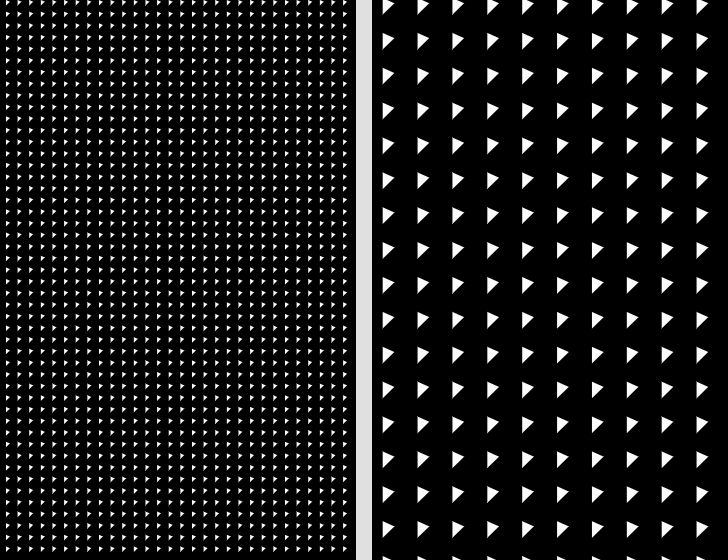
Left: the whole. Right: its middle third, enlarged.
A Shadertoy shader for this pattern:

```glsl
// A grid of small white pennant triangles on black, 30 across and 48 down.
// The canvas is folded into square cells measured from its top left corner,
// and each cell is filled from the signed distance to one triangle.

const vec2 GRID_COUNT = vec2(30.0, 48.0);
const float CELLS_PER_HEIGHT = 48.17;
const vec3 BACKGROUND = vec3(0.0);
const vec3 PENNANT = vec3(0.985);

// Squared distance to edge a-b, paired with the side of the edge p lies on
vec2 edgeDistance(vec2 p, vec2 a, vec2 b, float winding) {
    vec2 edge = b - a;
    vec2 rel = p - a;
    vec2 gap = rel - edge * clamp(dot(rel, edge) / dot(edge, edge), 0.0, 1.0);
    return vec2(dot(gap, gap), winding * (rel.x * edge.y - rel.y * edge.x));
}

// Signed distance to triangle a-b-c, negative inside
float triangleDistance(vec2 p, vec2 a, vec2 b, vec2 c) {
    vec2 ab = b - a;
    vec2 ca = a - c;
    float winding = sign(ab.x * ca.y - ab.y * ca.x);
    vec2 nearest = min(min(edgeDistance(p, a, b, winding),
                           edgeDistance(p, b, c, winding)),
                           edgeDistance(p, c, a, winding));
    return -sqrt(nearest.x) * sign(nearest.y);
}

// Upright left side with a point to the right, above mid height
float pennantDistance(vec2 p, vec2 size, float tipDrop) {
    return triangleDistance(p, vec2(0.0), vec2(size.x, tipDrop), vec2(0.0, size.y));
}

void mainImage(out vec4 fragColor, in vec2 fragCoord) {
    float pixel = CELLS_PER_HEIGHT / iResolution.y;

    // Grid coordinates, with y pointing down from the top edge
    vec2 grid = vec2(fragCoord.x, iResolution.y - fragCoord.y) * pixel;

    // Cells start a quarter pitch before each pennant to leave room for its edge
    vec2 margin = vec2(0.25);
    vec2 firstCorner = vec2(0.514, 0.0);
    vec2 shifted = grid - firstCorner + margin;
    vec2 cell = floor(shifted);
    vec2 local = fract(shifted) - margin;

    // Only whole rows and columns of the block are drawn
    vec2 inside = step(vec2(0.0), cell) * step(cell, GRID_COUNT - 1.0);

    float dist = pennantDistance(local, vec2(0.335, 0.477), 0.15);
    float coverage = clamp(0.5 - dist / pixel, 0.0, 1.0) * inside.x * inside.y;
    fragColor = vec4(mix(BACKGROUND, PENNANT, coverage), 1.0);
}
```
